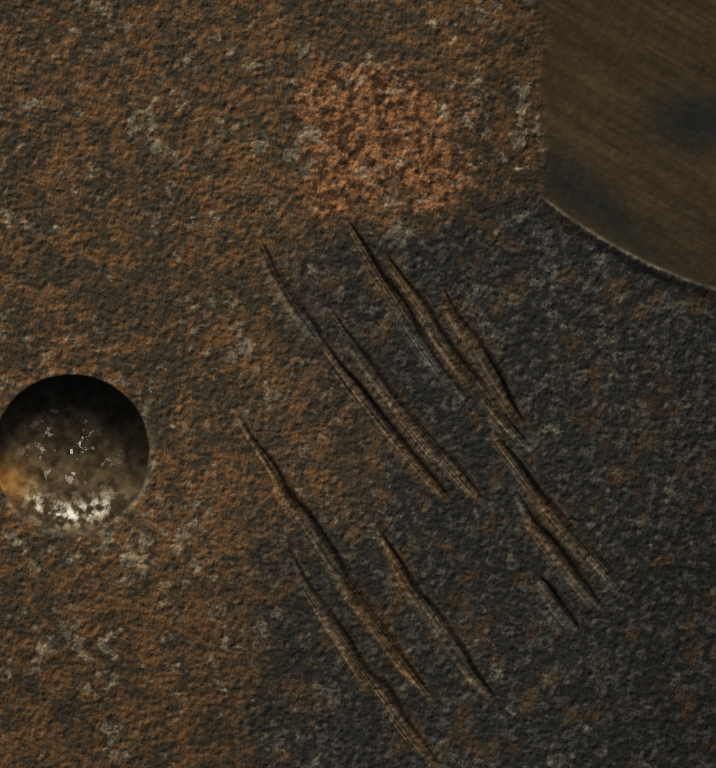
A Shadertoy shader for this texture:

```glsl
#define GRAIN_SCALE 170.
#define GRAIN_DEPTH 1.25
#define GOUGE_WIDTH .016
#define GOUGE_BOW .07
#define PIT_CENTER vec2(.093, .411)
#define PIT_RADIUS .102
#define PLATE_LEFT .706
#define DARK_STEEL vec3(.138, .135, .122)
#define BROWN vec3(.205, .18, .14)
#define RUST vec3(.345, .25, .16)
#define PALE vec3(.53, .49, .40)

// Endpoints of each gouge: upper end, lower end
const vec4 gouges[12] = vec4[12](
    vec4(.336, .685, .424, .545), vec4(.414, .565, .592, .340),
    vec4(.425, .605, .640, .330), vec4(.449, .718, .610, .475),
    vec4(.497, .675, .697, .408), vec4(.570, .630, .684, .440),
    vec4(.640, .440, .818, .217), vec4(.668, .360, .790, .200),
    vec4(.303, .472, .573, .080), vec4(.373, .285, .578, -.01),
    vec4(.490, .312, .651, .082), vec4(.698, .250, .754, .178));

// Worn spots: center and radius
const vec3 wornSpots[9] = vec3[9](
    vec3(.62, .83, .045), vec3(.24, .80, .03), vec3(.50, .90, .05),
    vec3(.52, .69, .06), vec3(.17, .30, .055), vec3(.10, .19, .05),
    vec3(.25, .92, .02), vec3(.45, .62, .05), vec3(.69, .84, .04));

float hash(vec2 p) {
    vec3 q = fract(p.xyx * .1031);
    q += dot(q, q.yzx + 33.33);
    return fract((q.x + q.y) * q.z);
}

float noise(vec2 p) {
    vec2 i = floor(p), f = fract(p);
    f = f * f * (3. - 2. * f);
    return mix(mix(hash(i), hash(i + vec2(1, 0)), f.x),
               mix(hash(i + vec2(0, 1)), hash(i + 1.), f.x), f.y);
}

float fbm(vec2 p) {
    float sum = 0., amp = .533;
    p = mat2(.8, .6, -.6, .8) * p + 40.;
    for (int i = 0; i < 4; i++) {
        sum += amp * noise(p);
        p = mat2(1.6, 1.2, -1.2, 1.6) * p + 17.3;
        amp *= .5;
    }
    return sum;
}

float bell(float x) { return exp(-x * x); }

float relief(vec2 p) {
    vec2 q = p * GRAIN_SCALE;
    return fbm(q) - fbm(q + vec2(-.25, .45));
}

// Rusted sheet, bare dark steel toward the lower right
vec3 sheet(vec2 p) {
    float warp = fbm(p * 7.) - .5;
    float patches = fbm(p * 38.), fine = fbm(p * 125. + 9.);
    float rust = smoothstep(.36, .68, .4 * patches + .6 * fine + .2 * warp);
    vec3 col = mix(BROWN, RUST, rust);
    float dark = smoothstep(-.07, .10, p.x - .37 - .09 * p.y + warp * .3);
    dark *= smoothstep(.745, .69, p.y + warp * .12);
    vec3 steel = DARK_STEEL * (1. + .6 * smoothstep(.45, .75, fine));
    steel = mix(steel, RUST * .8, .5 * smoothstep(.58, .74, patches));
    col *= 1. - .16 * smoothstep(.5, .7, p.x) - .12 * smoothstep(.35, .1, p.y);
    col = mix(col, steel, dark * .92);

    // Bright rust patch
    vec2 box = abs(p - vec2(.495, .8)) - vec2(.06, .055);
    float edge = length(max(box, 0.)) + .16 * warp + .08 * (patches - .5);
    vec3 bright = mix(vec3(.22, .15, .10), vec3(.52, .35, .22), smoothstep(.25, .75, fine));
    col = mix(col, bright, .8 * smoothstep(.05, 0., edge));

    // Pale flecks, denser on worn spots
    float wear = 0.;
    for (int i = 0; i < 9; i++)
        wear = max(wear, bell(1.2 * distance(p, wornSpots[i].xy) / wornSpots[i].z));
    float fleck = .6 * fbm(p * 95. + 31.) + .4 * fbm(p * 32. + 3.) + .12 * wear;
    return mix(col, PALE * (.6 + .5 * fine) * (1. - .25 * dark), .6 * smoothstep(.59, .73, fleck));
}

// Brushed plate in the upper right corner
vec3 plate(vec2 p, float height) {
    vec2 q = mat2(.87, .5, -.5, .87) * p;
    float brushed = mix(noise(q * vec2(14, 230)), noise(q * vec2(8, 85)), .45);
    float stain = fbm(q * vec2(7, 15) + 4.);
    float shade = max(bell(length((p - vec2(.91, .845)) / vec2(.07, .05))),
                      .85 * bell((height - .045) / .045));
    vec3 col = mix(vec3(.145, .125, .09), vec3(.30, .235, .15), mix(stain, brushed, .65));
    col = mix(col, vec3(.13, .13, .115), shade * smoothstep(.2, .55, stain));
    return col * (.85 + .3 * fbm(p * 140.));
}

void addGouge(inout vec3 col, vec2 p, vec4 ends, float seed) {
    vec2 axis = ends.zw - ends.xy, q = p - ends.xy;
    float len = length(axis);
    axis /= len;
    float along = dot(q, axis), t = along / len;
    float s = dot(q, vec2(-axis.y, axis.x)) + GOUGE_BOW * along * (1. - t);
    float taper = .35 + .65 * smoothstep(0., .35, t) * smoothstep(1., .75, t);
    float x = s / (GOUGE_WIDTH * taper) + .7 * noise(vec2(along * 22., seed)) - .35;
    float inside = smoothstep(-.02, .09, t) * smoothstep(1.02, .9, t);
    float streak = mix(noise(vec2(along * 14. + seed, s * 480.)), noise(vec2(along * 50., s * 230. + seed)), .4);
    vec3 metal = mix(vec3(.235, .22, .19), vec3(.32, .24, .155), noise(vec2(along * 16., seed + 5.)));
    col = mix(col, metal * (.4 + .85 * streak), .85 * inside * smoothstep(1.5, .4, abs(x)));
    col += metal * .45 * inside * bell((x + .5) / .3) * streak;
    float cut = noise(vec2(along * 12., seed + 11.));
    col *= 1. - inside * bell((x - .45) / .27) * (.3 + .6 * cut);
}

// Round pit: shadow above, wet glints below
vec3 pit(vec2 q) {
    float r = length(q), grain = fbm(q * 110. + 220.), low = -q.y / max(r, .001);
    vec3 col = mix(vec3(.055, .05, .04), vec3(.32, .265, .185), smoothstep(.95, -.55, q.y / PIT_RADIUS));
    col *= .4 + 1.1 * grain;
    col *= 1. - .5 * smoothstep(.064, .088, length(q + vec2(.01, .016))) * smoothstep(.7, -.1, low);
    col += vec3(.25, .14, .03) * bell(33. * length(q + vec2(.085, .04)));
    float band = bell((r - .08) / .014) * smoothstep(.55, .95, low);
    col += vec3(.55, .58, .57) * band * smoothstep(.38, .72, grain);
    return col + .5 * smoothstep(.66, .76, fbm(q * 100. + 60.)) * bell(r * 22.);
}

void mainImage(out vec4 fragColor, in vec2 fragCoord) {
    vec2 p = fragCoord / iResolution.y;
    float aa = 1.5 / iResolution.y;
    vec3 col = sheet(p);
    for (int i = 0; i < 12; i++) addGouge(col, p, gouges[i], float(i) * 7.);

    // Plate with its curved lower lip
    float dx = p.x - PLATE_LEFT;
    float height = p.y - .743 + .779 * dx - 1.116 * dx * dx;
    float wobble = .012 * (fbm(p * 30.) - .5);
    float right = smoothstep(-.012, .014, dx + wobble * 2.);
    col *= 1. - .4 * right * bell((height + .01) / .008);
    float top = right * smoothstep(-aa, aa, height + wobble * .3);
    col = mix(col, plate(p, height), top);
    col += PALE * .3 * right * bell(height / .003) * (.3 + noise(p * 60.));
    col *= 1. + GRAIN_DEPTH * relief(p) * (1. - .8 * top);

    // Pit and its worn rim
    vec2 q = p - PIT_CENTER;
    float d = length(q) - PIT_RADIUS + wobble * .3;
    float rim = bell((d - .003) / .005) * smoothstep(.05, -.08, q.y - .4 * q.x);
    col += PALE * .45 * rim * noise(p * 70.);
    col = mix(col, pit(q), smoothstep(aa, -aa, d));

    col *= 1.03 - .18 * smoothstep(.65, 1., p.x) * smoothstep(.7, .2, p.y);
    fragColor = vec4(clamp(col, 0., 1.), 1);
}
```
